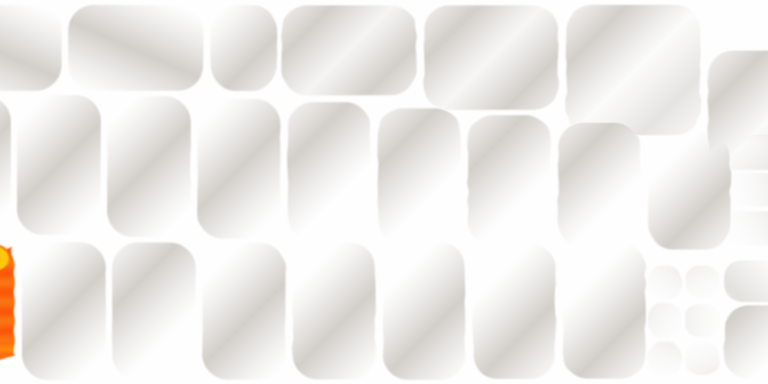
Give the GLSL for this pattern, as a Shadertoy shader.

```glsl
#define PITCH 0.2345
#define TILE_WIDTH 0.219
#define WIDE_PITCH 0.370
#define CORNER 0.068
#define WOBBLE 0.005
#define STREAK_REACH 0.155
#define PAPER vec3(0.995)
#define SHADE vec3(0.825, 0.81, 0.79)
#define ORANGE vec3(0.98, 0.43, 0.06)
#define YELLOW vec3(1.0, 0.78, 0.05)

const vec2 RISING = vec2(0.707, -0.707);   // normal of an up-right streak
const vec2 FALLING = vec2(0.40, 0.917);    // normal of a down-right streak

float hash(float n) { return fract(sin(n * 91.345) * 4375.85); }

float noise(float x) {
    float cell = floor(x), f = fract(x);
    return mix(hash(cell), hash(cell + 1.0), f * f * (3.0 - 2.0 * f));
}

float cover(float dist) {
    float soft = 0.003 + 0.7 / iResolution.y;
    return 1.0 - smoothstep(-soft, soft, dist);
}

// Rounded tile with a slightly torn outline
float tile(vec2 p, vec2 lo, vec2 hi) {
    vec2 size = hi - lo;
    float radius = min(CORNER, 0.42 * min(size.x, size.y));
    vec2 q = abs(p - 0.5 * (lo + hi)) - 0.5 * size + radius;
    float dist = length(max(q, 0.0)) + min(max(q.x, q.y), 0.0) - radius;
    float tear = noise(p.y * 42.0 + floor(lo.x * 37.0)) * smoothstep(-0.3, 1.4, p.x);
    return cover(dist + WOBBLE * tear);
}

// Soft ridge of shade, darkest at zero distance
float streak(float d) {
    return pow(max(0.0, 1.0 - abs(d) / STREAK_REACH), 1.25);
}

float wideRow(vec2 p) {
    float shade = 0.0;
    for (float i = -1.0; i < 6.0; i++) {
        float late = step(2.0, i), drop = max(0.0, i - 1.0);
        float left = 0.177 + WIDE_PITCH * i - 0.5 * WIDE_PITCH * late;
        vec2 lo = vec2(left, 0.763 - 0.013 * drop * drop);
        vec2 hi = vec2(left + (i == 1.0 ? 0.176 : 0.354), 0.988 - 0.118 * step(5.0, i));
        vec2 c = p - 0.5 * (lo + hi);
        float d = dot(c, RISING), ridge;
        if (i < 1.0) ridge = streak(dot(c, FALLING) + 0.005);
        else if (i < 2.0) ridge = streak(d - 0.04);
        else {
            float fade = d > 0.0 ? 1.0 - 0.45 * step(4.0, i) : 1.0;
            ridge = fade * streak(abs(d) - 0.19 * (hi.x - lo.x + hi.y - lo.y));
        }
        shade = max(shade, ridge * tile(p, lo, hi));
    }
    return shade;
}

float tallRows(vec2 p) {
    float shade = 0.0;
    for (float i = -1.0; i < 8.0; i++) {
        // Middle row sinks and bends toward the right
        vec2 lo = vec2(0.044 + PITCH * i, 0.388 - 0.0057 * i);
        vec2 hi = vec2(lo.x + TILE_WIDTH, 0.753 - 0.00195 * i * i);
        float shift = i < 3.0 ? 0.0 : (i < 7.0 ? -0.09 : 0.06);
        float d = dot(p - 0.5 * (lo + hi), RISING) - shift;
        shade = max(shade, streak(d) * tile(p, lo, hi));
        // Bottom row stays level, its streak drifting to the lower right
        if (i < 0.0 || i > 6.0) continue;
        lo = vec2(0.057 + PITCH * i, 0.010);
        hi = lo + vec2(TILE_WIDTH, 0.360);
        shift = i == 1.0 ? -0.08 : 0.012 * i;
        d = dot(p - 0.5 * (lo + hi), RISING) - shift;
        shade = max(shade, streak(d) * tile(p, lo, hi));
    }
    return shade;
}

// Faint fragments and two cut tiles at the right end
float scraps(vec2 p) {
    float shade = 0.0;
    for (float k = 0.0; k < 9.0; k++) {
        bool edge = k > 5.0;
        vec2 lo = edge ? vec2(1.885, 0.36 + 0.1 * (k - 6.0))
                       : vec2(1.685 + 0.098 * mod(k, 2.0), 0.02 + 0.1 * floor(k / 2.0));
        vec2 hi = lo + vec2(edge ? 0.16 : 0.092, 0.092);
        float angle = 6.283 * hash(k + 3.0);
        float d = dot(p - 0.5 * (lo + hi), vec2(cos(angle), sin(angle))) - 0.05;
        shade = max(shade, 0.3 * pow(streak(d), 2.0) * tile(p, lo, hi));
    }
    for (float j = 0.0; j < 2.0; j++) {
        vec2 lo = vec2(1.884, 0.01 + 0.2 * j), hi = vec2(2.1, 0.208 + 0.117 * j);
        vec2 corner = vec2(lo.x, mix(hi.y, lo.y, j));
        float d = dot(p - corner, vec2(0.707, mix(-0.707, 0.707, j))) - 0.04;
        shade = max(shade, (1.0 - 0.4 * j) * streak(d) * tile(p, lo, hi));
    }
    return shade;
}

// Ribbed orange cylinder cut by the left border
vec3 addCylinder(vec3 color, vec2 p) {
    float rib = sin(p.y * 125.0);
    float side = 0.037 + 0.0015 * rib - 0.008 * smoothstep(0.30, 0.36, p.y);
    float body = max(p.x - side, abs(p.y - 0.205 - 0.3 * p.x) - 0.142);
    vec2 lid = (p - vec2(-0.022, 0.327)) / vec2(0.052, 0.038);
    float lidDist = (length(lid) - 1.0) * 0.04;
    vec3 skin = ORANGE + vec3(0.0, 0.06, 0.02) * rib;
    skin = mix(skin, YELLOW, 0.5 * smoothstep(0.02, 0.0, abs(p.y - 0.09)));
    color = mix(color, skin * vec3(1.0, 0.92, 0.9), cover(min(body, lidDist)));
    return mix(color, YELLOW, cover(lidDist + 0.005));
}

void mainImage(out vec4 fragColor, in vec2 fragCoord) {
    vec2 p = fragCoord / iResolution.y;
    float shade = max(max(wideRow(p), tallRows(p)), scraps(p));
    vec3 color = mix(PAPER, SHADE, shade);
    fragColor = vec4(addCylinder(color, p), 1.0);
}
```
